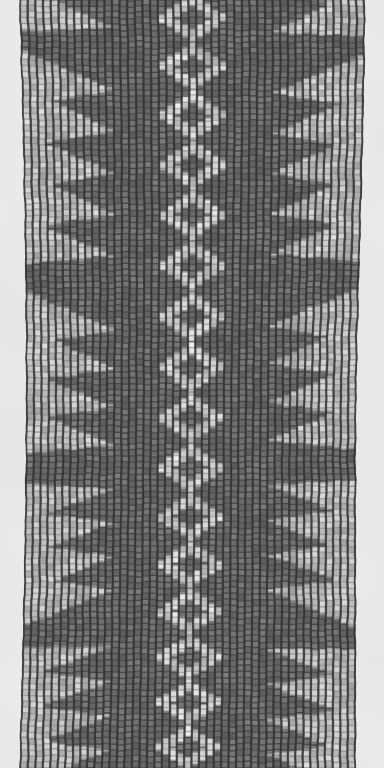
This pattern is drawn by a Shadertoy shader. Its source:

```glsl
// Beaded woven band: a chain of diamonds between toothed borders, in greys.

// One unit is one bead row; y runs downward from the top edge.
const float ROWS = 128.0;
const float COLUMNS = 45.0;
const float BORDER_COLUMNS = 12.0;

const float PAPER = 0.91;
const float LIGHT_BEAD = 0.75;
const float DARK_BEAD = 0.43;
const float DIAMOND_BEAD = 0.81;
const float GAP = 0.20;

const float GAP_HALF_WIDTH = 0.15;   // in columns
const float SEAM_HALF_WIDTH = 0.13;  // in rows
const float BEAD_VARIATION = 0.26;
const float WOBBLE = 0.22;

const float DIAMOND_PITCH = 8.08;
const float DIAMOND_FIRST = 3.0;
const float DIAMOND_HALF_HEIGHT = 4.0;
const float DIAMOND_STEP = 0.83;     // height lost per column
const float DIAMOND_STROKE = 2.1;

// Crossbars: top and bottom at the core, then top and bottom at the selvedge.
const vec4 BARS[4] = vec4[4](
    vec4(5.0, 15.3, 5.7, 8.7), vec4(42.5, 54.7, 43.7, 48.3),
    vec4(73.8, 81.2, 75.2, 80.3), vec4(98.3, 108.0, 104.5, 108.0));
const float TEETH[5] = float[5](1.0, 4.0, 3.0, 3.0, 4.0);
const float TEETH_START = -1.8;
const float TEETH_END = 131.3;

float hash(vec2 p) {
    p = fract(p * vec2(0.1031, 0.1137));
    p += dot(p, p.yx + 33.33);
    return fract((p.x + p.y) * p.x * 97.0);
}

// Layered sines, roughly -1 to 1
float waves(vec2 p) {
    return 0.5 * sin(p.x + 1.7 * sin(p.y * 0.6))
         + 0.3 * sin(p.y * 1.9 + p.x * 0.7)
         + 0.2 * sin(p.x * 3.1 - p.y * 2.3);
}

float span(float y, float low, float high, float soft) {
    return smoothstep(-soft, soft, y - low) * smoothstep(-soft, soft, high - y);
}

// Row of pointed teeth; outward is 0 at the core and 1 at the selvedge
float teeth(float y, float outward, vec2 range, float count, bool flip, float side) {
    float scale = count / (range.y - range.x);
    float s = (y - range.x) * scale;
    if (s < 0.0 || s > count) return 0.0;
    float reach = mix(0.62, 0.80, hash(vec2(floor(s) + range.x, side * 7.0 + 11.0)));
    float v = outward / reach;
    float f = flip ? 1.0 - fract(s) : fract(s);
    return step(v, 1.0) * span(f, 0.25 * v, 1.0 - 0.70 * v, 0.3 * scale);
}

// Dark coverage of the toothed border
float border(float y, float outward, float side) {
    float dark = 0.0;
    for (int i = 0; i < 5; i++) {
        float start = i == 0 ? TEETH_START : BARS[max(i - 1, 0)].y;
        float end = i == 4 ? TEETH_END : BARS[min(i, 3)].x;
        dark = max(dark, teeth(y, outward, vec2(start, end), TEETH[i], i > 2, side));
        if (i < 4) {
            vec2 edge = mix(BARS[i].xy, BARS[i].zw, outward);
            dark = max(dark, span(y, edge.x, edge.y, 0.3));
        }
    }
    return dark;
}

// Stepped diamond outlines, with uneven spacing down the band
float diamonds(float y, float column) {
    float t = clamp(y / ROWS, 0.0, 1.0) * 3.14159;
    float s = (y - DIAMOND_FIRST - 1.8 * sin(t) + 0.9 * sin(2.0 * t)) / DIAMOND_PITCH;
    float dy = abs(fract(s + 0.5) - 0.5) * DIAMOND_PITCH;
    float top = DIAMOND_HALF_HEIGHT - DIAMOND_STEP * abs(column);
    return step(abs(column), 4.5) * span(dy, top - DIAMOND_STROKE, top, 0.3);
}

void mainImage(out vec4 fragColor, in vec2 fragCoord) {
    float pixel = ROWS / iResolution.y;
    vec2 p = vec2(fragCoord.x, iResolution.y - fragCoord.y) * pixel;
    float t = p.y / ROWS;

    // Slightly bowed outline
    float fray = 0.10 * waves(vec2(p.y * 0.9, 2.0));
    float left = 3.35 + 1.1 * sin(3.14159 * t) + fray;
    float right = 60.7 - 1.5 * smoothstep(0.0, 0.6, t) - fray;
    float columnWidth = (right - left) / COLUMNS;

    // Bead cell
    float across = (p.x - left) / columnWidth + 0.05 * waves(p * 0.35);
    float column = clamp(floor(across), 0.0, COLUMNS - 1.0);
    float y = p.y + WOBBLE * waves(vec2(column * 1.7, p.y * 0.2));
    float random = hash(vec2(column + 3.0, floor(y) + 17.0));

    // Woven figure
    float fromCentre = column - 0.5 * (COLUMNS - 1.0);
    float fromEdge = min(column, COLUMNS - 1.0 - column);
    float outward = 1.0 - (fromEdge + 0.5) / BORDER_COLUMNS;
    float side = sign(fromCentre);
    float dark = outward < 0.0 ? 1.0 : border(y + 0.4 * side * sin(t * 6.0 - 1.5), outward, side);
    float diamond = diamonds(y, fromCentre);
    float tone = mix(mix(LIGHT_BEAD, DARK_BEAD, dark), DIAMOND_BEAD, diamond);
    tone *= 1.0 + BEAD_VARIATION * (random - 0.5) + 0.05 * waves(p * 0.5);

    // Thread gaps and bead seams
    float gapDistance = (0.5 - abs(fract(across) - 0.5)) * columnWidth;
    float seamDistance = 0.5 - abs(fract(y) - 0.5);
    float soft = max(0.6 * pixel, 0.12);
    float gap = 1.0 - smoothstep(-soft, soft, gapDistance - GAP_HALF_WIDTH * columnWidth);
    float seam = 1.0 - smoothstep(-soft, soft, seamDistance - SEAM_HALF_WIDTH);
    tone = mix(tone, GAP, seam * mix(0.28, 0.62, dark * (1.0 - diamond)) * mix(0.5, 1.2, random));
    tone = mix(tone, GAP, gap * 0.9);

    // Paper ground
    float inside = span(p.x, left - 0.15, right + 0.15, 0.6 * pixel);
    float paper = PAPER + 0.008 * waves(p * 0.12);
    fragColor = vec4(vec3(mix(paper, tone, inside)), 1.0);
}
```
